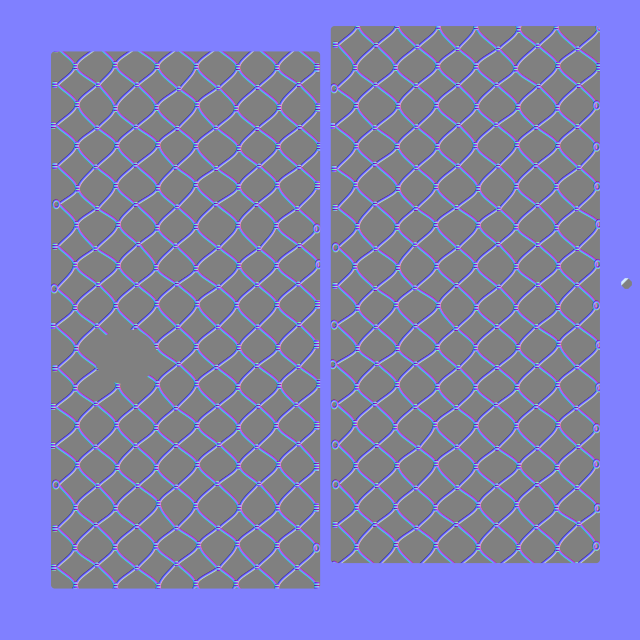
This texture map is drawn by a Shadertoy shader. Its source:

```glsl
// Normal map of two chain-link fence panels, one torn, with a small bolt head at the right.

const vec3 FLAT_NORMAL = vec3(0.5, 0.5, 1.0);
const vec3 EMPTY_GREY = vec3(0.5);
const vec3 BOLT_LIGHT = vec3(0.84, 0.93, 1.0);

const vec2 PANEL_HALF = vec2(0.2103, 0.4196);
const vec2 LEFT_CENTER = vec2(0.2900, 0.5000);
const vec2 RIGHT_CENTER = vec2(0.7271, 0.5397);
const float PANEL_ROUND = 0.006;

const vec2 PITCH = vec2(0.03145, 0.0312);   // spacing of the staggered knots
const float LATTICE_INSET = 0.0085;
const float LATTICE_Y = 0.8646;
const float LAST_COLUMN = 13.0;
const vec2 JITTER = vec2(0.0055, 0.0075);

const float WIRE_RADIUS = 0.0022;
const float KNOT_GAP = 0.0016;
const vec2 KNOT_HALF = vec2(0.0029, 0.0058);
const float COIL_PITCH = 0.0042;
const float LOOP_RADIUS = 0.0046;

const vec2 HOLE_CENTER = vec2(0.1966, 0.4427);
const vec2 HOLE_RADII = vec2(0.049, 0.043);
const vec2 BOLT_CENTER = vec2(0.979, 0.557);
const float BOLT_RADIUS = 0.0083;

float hash(vec2 p) {
    vec3 q = fract(vec3(p.xyx) * 0.1031);
    q += dot(q, q.yzx + 33.33);
    return fract((q.x + q.y) * q.z);
}

float roundBox(vec2 p, vec2 halfSize, float r) {
    vec2 q = abs(p) - halfSize + r;
    return length(max(q, 0.0)) + min(max(q.x, q.y), 0.0) - r;
}

float cover(float d, float aa) {
    return 1.0 - smoothstep(-aa, aa, d);
}

// Green points down in this normal encoding
vec3 encode(vec2 n) {
    n /= max(1.0, length(n));
    return 0.5 + 0.5 * vec3(n.x, -n.y, sqrt(max(0.0, 1.0 - dot(n, n))));
}

vec2 knotAt(vec2 id, float seed) {
    vec2 rnd = vec2(hash(id + seed), hash(id + seed + 57.0)) - 0.5;
    return id * PITCH + rnd * JITTER;
}

// Wires, coiled knots and border loops of one panel
vec3 fence(vec2 p, float seed, float aa) {
    vec3 col = EMPTY_GREY;
    vec2 cell = floor(p / PITCH);
    float nearest = 1.0;
    vec2 wireNormal = vec2(0.0);

    // Curved strands joining each knot to the two above it
    for (int j = -1; j <= 1; j++)
    for (int i = -1; i <= 2; i++) {
        vec2 id = cell + vec2(i, j);
        if (mod(id.x + id.y, 2.0) > 0.5 || id.x < 0.0 || id.x > LAST_COLUMN) continue;
        for (float side = -1.0; side < 2.0; side += 2.0) {
            vec2 endId = id + vec2(side, 1.0);
            if (endId.x < 0.0 || endId.x > LAST_COLUMN) continue;
            vec2 a = knotAt(id, seed) + vec2(side * KNOT_GAP, 0.0);
            vec2 b = knotAt(endId, seed) - vec2(side * KNOT_GAP, 0.0);
            float t = (p.y - a.y) / (b.y - a.y);
            if (t < 0.0 || t > 1.0) continue;
            bool odd = mod(id.x, 2.0) > 0.5;
            float u = odd ? t : 1.0 - t;
            float bend = u * u * (2.0 - u);
            float x = mix(a.x, b.x, odd ? bend : 1.0 - bend);
            float slope = (b.x - a.x) / (b.y - a.y) * u * (4.0 - 3.0 * u);
            vec2 across = normalize(vec2(1.0, -slope));
            float d = (p.x - x) * across.x;
            if (abs(d) < nearest) {
                nearest = abs(d);
                wireNormal = across * d / WIRE_RADIUS;
            }
        }
    }
    col = mix(col, encode(wireNormal), cover(nearest - WIRE_RADIUS, aa));

    // Twisted coils at knots; open loops or wide coils at the borders
    for (int j = -1; j <= 2; j++)
    for (int i = -1; i <= 2; i++) {
        vec2 id = cell + vec2(i, j);
        if (mod(id.x + id.y, 2.0) > 0.5 || id.x < 0.0 || id.x > LAST_COLUMN) continue;
        vec2 q = p - knotAt(id, seed);
        bool border = id.x < 0.5 || id.x > LAST_COLUMN - 0.5;
        if (id.x < 0.5) q.x += 0.003;
        vec2 size = KNOT_HALF * vec2(1.0, mod(id.x, 2.0) > 0.5 ? 1.0 : 0.72);
        if (border) size *= vec2(1.35, 1.2);
        vec2 n = vec2(0.5 * q.x / size.x, 0.85 * sin(6.2832 * q.y / COIL_PITCH));
        float d = roundBox(q, size, 0.002);
        if (border && hash(id + seed + 9.0) < 0.5) {
            vec2 oval = q / vec2(1.0, 1.25);
            float ring = length(oval) - LOOP_RADIUS;
            n = normalize(oval + 0.00001) * ring / (0.7 * WIRE_RADIUS);
            d = abs(ring) - 0.7 * WIRE_RADIUS;
        }
        col = mix(col, encode(n), cover(d, aa));
    }
    return col;
}

void mainImage(out vec4 fragColor, in vec2 fragCoord) {
    vec2 p = fragCoord / iResolution.xy;
    float aa = 0.6 / min(iResolution.x, iResolution.y);
    vec3 col = FLAT_NORMAL;

    // Panels
    bool left = p.x < 0.5 * (LEFT_CENTER.x + RIGHT_CENTER.x);
    vec2 center = left ? LEFT_CENTER : RIGHT_CENTER;
    vec2 origin = vec2(center.x - PANEL_HALF.x + LATTICE_INSET, LATTICE_Y);
    vec3 mesh = fence(p - origin, left ? 113.0 : 271.0, aa);
    float tear = (length((p - HOLE_CENTER) / HOLE_RADII) - 1.0) * HOLE_RADII.y;
    mesh = mix(mesh, EMPTY_GREY, cover(tear, aa));
    col = mix(col, mesh, cover(roundBox(p - center, PANEL_HALF, PANEL_ROUND), aa));

    // Bolt head with a lit upper-left facet
    vec2 b = p - BOLT_CENTER;
    float bolt = max(max(abs(b.x), abs(b.y)), 0.76 * (abs(b.x) + abs(b.y))) - BOLT_RADIUS;
    vec3 head = mix(EMPTY_GREY, BOLT_LIGHT, smoothstep(0.003, 0.007, b.y - b.x));
    col = mix(col, head, cover(bolt, aa));

    fragColor = vec4(col, 1.0);
}
```
